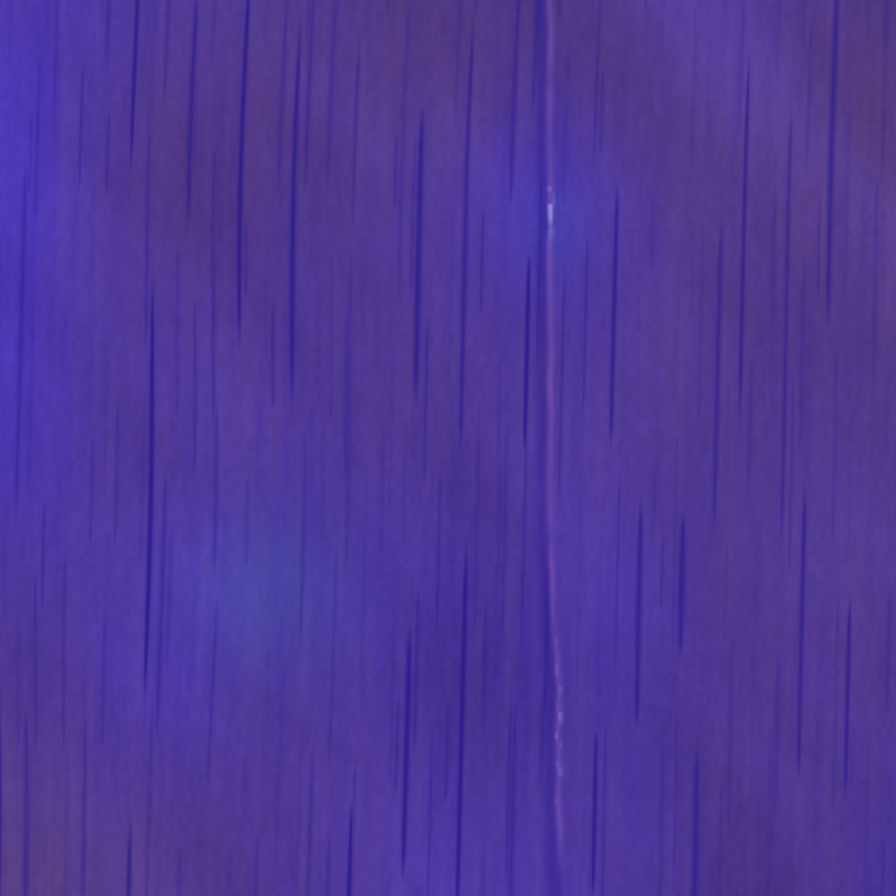
Reproduce this texture procedurally as a WebGL 2 fragment shader.

```glsl
#version 300 es
precision highp float;
// Violet-stained wood: fine upright grain, tapered dark pores, a pale seam and soft glows.

#define BASE_COLOR vec3(0.313, 0.223, 0.602)
#define PORE_COLOR vec3(0.165, 0.105, 0.545)
#define SEAM_COLOR vec3(0.440, 0.305, 0.675)
#define LIGHT_AXIS vec3(0.060, 0.052, 0.085)
#define BLUE_AXIS vec3(-0.028, -0.019, 0.115)
#define GRAIN_LEAN 0.026
#define PORE_COLUMNS 25.0
#define PORE_ROWS 1.8
#define PORE_WIDTH 0.0042
#define SEAM_X 0.614
#define SEAM_WIDTH 0.0040

uniform vec2 u_resolution;
out vec4 outColor;

float hash(vec2 p) {
  vec3 q = fract(p.xyx * 0.1031);
  q += dot(q, q.yzx + 33.33);
  return fract((q.x + q.y) * q.z);
}

float noise(vec2 p) {
  vec2 cell = floor(p), f = fract(p);
  f = f * f * (3.0 - 2.0 * f);
  float low = mix(hash(cell), hash(cell + vec2(1, 0)), f.x);
  float high = mix(hash(cell + vec2(0, 1)), hash(cell + vec2(1, 1)), f.x);
  return mix(low, high, f.y);
}

// Noise centred on zero, in the range -1 to 1.
float signedNoise(vec2 p) {
  return 2.0 * noise(p) - 1.0;
}

float glow(vec2 p, vec2 center, vec2 radius) {
  vec2 d = (p - center) / radius;
  return exp(-dot(d, d));
}

// Spindle-shaped strokes scattered over jittered columns and rows.
float pores(vec2 p, vec2 cells, float width, float seed) {
  float column = floor(p.x * cells.x);
  float cover = 0.0;
  for (int i = -1; i <= 1; i++) {
    float c = column + float(i);
    float y = p.y * cells.y + 5.0 * hash(vec2(c + 40.0, seed));
    vec2 id = vec2(c + 60.0, floor(y) + seed);
    float center = (c + 0.5 + 0.8 * (hash(id) - 0.5)) / cells.x;
    float halfLength = mix(0.15, 0.48, hash(id + 17.3));
    float along = (fract(y) - 0.5) / halfLength;
    float taper = max(1.0 - along * along, 0.0);
    float w = width * mix(0.6, 1.0, hash(id + 31.7)) * (0.5 + 0.5 * taper);
    float across = (p.x - center) / w;
    float strength = smoothstep(0.1, 0.95, hash(id + 53.1));
    cover = max(cover, strength * smoothstep(0.0, 0.5, taper) * exp(-across * across));
  }
  return cover;
}

void main() {
  vec2 uv = gl_FragCoord.xy / u_resolution;

  // Leaning, gently wavering grain coordinates
  vec2 grain = uv;
  grain.x += 0.005 * signedNoise(uv * vec2(4.0, 2.5)) - GRAIN_LEAN * uv.y;

  // Broad diagonal clouds
  vec2 diagonal = vec2(0.77 * uv.x + 0.64 * uv.y, 0.64 * uv.x - 0.77 * uv.y);
  float clouds = 0.75 * signedNoise(diagonal * vec2(9.0, 3.0) + 11.0)
               + 0.35 * signedNoise(diagonal * vec2(20.0, 7.0) + 41.0);
  float haze = signedNoise(uv * vec2(6.0, 4.0) + 23.0);

  // Long fibres and crisp speckle
  float fibres = 0.45 * signedNoise(grain * vec2(55.0, 3.5) + 5.0)
               + 0.55 * signedNoise(grain * vec2(135.0, 8.0) + 9.0);
  float speckle = 0.6 * signedNoise(uv * vec2(230.0, 120.0))
                + 0.4 * signedNoise(uv * vec2(150.0, 50.0) + 31.0);

  float light = 0.44 * clouds + 0.16 * haze + 0.28 * fibres + 0.25 * speckle;
  float blue = 0.10 * clouds + 0.30 * haze - 0.24 * fibres + 0.04 * speckle;

  // Blue light at the left and beside the seam, warmer corners
  blue += 0.75 * glow(uv, vec2(-0.02, 0.78), vec2(0.13, 0.38));
  blue += 0.75 * glow(uv, vec2(0.61, 0.77), vec2(0.08, 0.11));
  blue += 0.40 * glow(uv, vec2(0.36, 0.36), vec2(0.22, 0.17));
  blue -= 0.80 * glow(uv, vec2(0.03, 0.0), vec2(0.18, 0.16));
  blue -= 0.65 * glow(uv, vec2(0.90, 0.85), vec2(0.24, 0.34));
  blue -= 0.50 * glow(uv, vec2(0.36, 0.88), vec2(0.22, 0.20));
  light += 0.22 * glow(uv, vec2(0.20, 0.38), vec2(0.25, 0.20));
  light -= 0.38 * glow(uv, vec2(0.54, 0.28), vec2(0.09, 0.28));
  vec3 color = BASE_COLOR + light * LIGHT_AXIS + blue * BLUE_AXIS;
  float teal = glow(uv, vec2(0.30, 0.34), vec2(0.09, 0.09))
             + 0.6 * glow(uv, vec2(0.615, 0.75), vec2(0.045, 0.06));
  color += teal * vec3(-0.014, 0.055, 0.012);

  // Dark pores over many hairlines, fainter on the right
  float fade = mix(1.0, 0.75, smoothstep(0.62, 0.75, uv.x));
  float bold = pores(grain, vec2(PORE_COLUMNS, PORE_ROWS), PORE_WIDTH, 3.0);
  float faint = pores(grain, vec2(2.1, 1.9) * vec2(PORE_COLUMNS, PORE_ROWS), 0.8 * PORE_WIDTH, 19.0);
  color = mix(color, PORE_COLOR, fade * max(0.88 * bold, 0.36 * faint));

  // Seam: shaded flank, pale ridge and small bright chips
  float seamX = SEAM_X + 0.010 * smoothstep(0.40, 0.20, uv.y)
              + 0.0015 * signedNoise(vec2(2.0, uv.y * 28.0));
  float offset = uv.x - seamX;
  float flank = glow(vec2(offset, 0.0), vec2(-0.009, 0.0), vec2(0.008, 1.0));
  float ridge = exp(-pow(offset / SEAM_WIDTH, 2.0)) * smoothstep(0.02, 0.06, uv.y);
  color = mix(color, PORE_COLOR, 0.42 * flank);
  color = mix(color, SEAM_COLOR, ridge * (0.62 + 0.25 * signedNoise(vec2(7.0, uv.y * 35.0))));
  float chipZone = glow(uv, vec2(SEAM_X, 0.77), vec2(0.05, 0.03))
                 + 0.5 * glow(uv, vec2(SEAM_X, 0.18), vec2(0.05, 0.09));
  float chips = smoothstep(0.5, 0.8, noise(uv * vec2(150.0, 95.0) + 3.0));
  color += ridge * chipZone * chips * vec3(0.18, 0.25, 0.17);

  outColor = vec4(color, 1.0);
}
```
